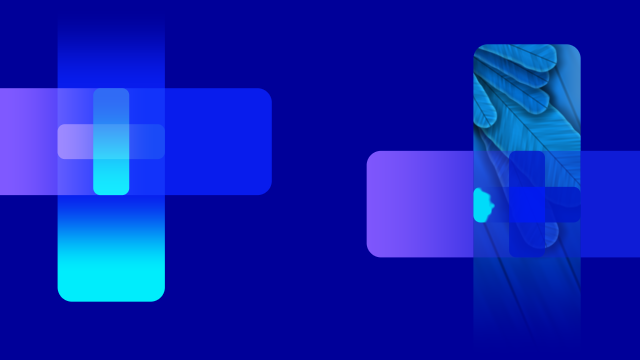
A Shadertoy shader for this background:

```glsl
// Two crosses of translucent rounded bars on deep blue, one bar filled with feathers.

float hash(vec2 p) {
    return fract(sin(dot(p, vec2(127.1, 311.7))) * 43758.5453);
}

float noise(vec2 p) {
    vec2 i = floor(p), f = fract(p);
    f = f * f * (3.0 - 2.0 * f);
    return mix(mix(hash(i), hash(i + vec2(1, 0)), f.x),
               mix(hash(i + vec2(0, 1)), hash(i + vec2(1, 1)), f.x), f.y);
}

// Antialiased coverage of a signed distance
float cover(float d) {
    return clamp(0.5 - d * iResolution.y, 0.0, 1.0);
}

// Rounded bar between its lower left and upper right corners
float bar(vec2 p, vec2 lo, vec2 hi, float radius) {
    vec2 q = abs(p - 0.5 * (lo + hi)) - 0.5 * (hi - lo) + radius;
    return cover(length(max(q, 0.0)) + min(max(q.x, q.y), 0.0) - radius);
}

// One feather: soft shadow, body with slanted barbs, pale rim and quill
void feather(inout vec3 col, vec2 p, vec2 root, vec2 tip, float width, vec3 tint) {
    vec2 axis = normalize(tip - root), r = p - root;
    float along = dot(r, axis);
    float across = dot(r, vec2(-axis.y, axis.x));
    float d = length(vec2(along - clamp(along, 0.0, length(tip - root)), across)) - width;
    d += 0.006 * (noise(p * 45.0) - 0.5);
    col *= 1.0 - 0.4 * (1.0 - smoothstep(0.0, 0.035, d));
    float barbs = noise(vec2((along - 0.8 * abs(across)) * 150.0, across * 25.0));
    vec3 body = tint * (0.82 + 0.3 * barbs);
    body *= 1.0 - 0.25 * smoothstep(0.0, 1.5, -across / width);
    body += vec3(0.12, 0.16, 0.08) * smoothstep(-0.012, 0.0, d);
    body *= 1.0 - 0.3 * (1.0 - smoothstep(0.0, 0.004, abs(across)));
    col = mix(col, body, smoothstep(0.003, -0.003, d) * 0.9);
}

vec3 plumage(vec2 p) {
    vec3 col = mix(vec3(0.0, 0.2, 0.66), vec3(0.06, 0.46, 0.83), smoothstep(0.2, 0.75, p.y));
    col *= 0.9 + 0.2 * noise(vec2(p.x * 60.0 + p.y * 28.0, p.y * 9.0));
    // Long dark seams between the lower feathers
    float seam = abs(fract((p.x + 0.42 * p.y - 1.41) / 0.19) - 0.5);
    col *= 1.0 - 0.35 * (1.0 - smoothstep(0.0, 0.04, seam));
    // Overlapping feathers, lowest layer first
    feather(col, p, vec2(1.37, 0.68), vec2(1.50, 0.36), 0.052, vec3(0.08, 0.38, 0.88));
    feather(col, p, vec2(1.32, 0.80), vec2(1.58, 0.52), 0.095, vec3(0.04, 0.56, 0.88));
    feather(col, p, vec2(1.29, 0.86), vec2(1.49, 0.72), 0.036, vec3(0.01, 0.46, 0.87));
    feather(col, p, vec2(1.29, 0.90), vec2(1.49, 0.79), 0.037, vec3(0.01, 0.40, 0.84));
    feather(col, p, vec2(1.29, 0.93), vec2(1.505, 0.84), 0.042, vec3(0.04, 0.52, 0.88));
    feather(col, p, vec2(1.28, 0.79), vec2(1.345, 0.68), 0.035, vec3(0.05, 0.56, 0.90));
    // Pale sheen on the upper right edge
    float sheen = smoothstep(1.53, 1.62, p.x) * smoothstep(0.58, 0.75, p.y);
    return mix(col, vec3(0.36, 0.60, 0.82), 0.6 * sheen);
}

void leftCross(inout vec3 col, vec2 p) {
    // Upright bar: fades in from the top, turns cyan at the foot
    float upright = bar(p, vec2(0.160, 0.162), vec2(0.458, 1.1), 0.04);
    vec3 blue = vec3(0.03, 0.11, 0.93);
    vec3 fill = mix(blue, vec3(0.0, 0.93, 0.99), 1.0 - smoothstep(0.24, 0.48, p.y));
    col = mix(col, fill, upright * (1.0 - smoothstep(0.75, 0.98, p.y)));
    // Level bar: violet to blue
    float level = bar(p, vec2(-0.2, 0.458), vec2(0.755, 0.755), 0.04);
    fill = mix(vec3(0.50, 0.35, 1.0), blue, smoothstep(0.0, 0.42, p.x));
    col = mix(col, fill + vec3(0.04, 0.09, 0.05) * upright, level);
    // Small inner cross
    float smallLevel = bar(p, vec2(0.160, 0.558), vec2(0.458, 0.655), 0.02);
    fill = mix(vec3(0.62, 0.54, 1.0), vec3(0.10, 0.29, 0.97), smoothstep(0.15, 0.44, p.x));
    col = mix(col, fill, smallLevel);
    float smallUpright = bar(p, vec2(0.259, 0.458), vec2(0.359, 0.755), 0.02);
    fill = mix(vec3(0.08, 0.92, 1.0), vec3(0.19, 0.42, 0.96), smoothstep(0.46, 0.74, p.y));
    col = mix(col, fill + vec3(0.10, 0.06, 0.0) * smallLevel, smallUpright);
}

void rightCross(inout vec3 col, vec2 p) {
    // Feathered upright, dissolving towards the bottom
    float upright = bar(p, vec2(1.315, -0.1), vec2(1.613, 0.877), 0.04);
    col = mix(col, plumage(p), upright * smoothstep(0.0, 0.36, p.y));
    // Level bar, see-through over the feathers
    float level = bar(p, vec2(1.0185, 0.285), vec2(2.2, 0.581), 0.04);
    vec3 fill = mix(vec3(0.50, 0.34, 0.99), vec3(0.06, 0.11, 0.84), smoothstep(0.98, 1.62, p.x));
    col = mix(col, fill, level * mix(1.0, 0.4, upright));
    // Small inner cross in deep blue
    float smallUpright = bar(p, vec2(1.414, 0.285), vec2(1.514, 0.581), 0.02);
    col = mix(col, vec3(0.0, 0.09, 0.80), 0.75 * smallUpright);
    float smallLevel = bar(p, vec2(1.315, 0.382), vec2(1.613, 0.481), 0.02);
    fill = mix(vec3(0.0, 0.09, 0.78), vec3(0.0, 0.10, 0.96), smallUpright);
    col = mix(col, fill, 0.85 * smallLevel * smoothstep(1.33, 1.47, p.x));
    // Bright cyan spot at the left end
    float spot = length((p - vec2(1.315, 0.425)) * vec2(1.0, 0.95)) - 0.053;
    spot += 0.012 * (noise(p * 70.0) - 0.5);
    col = mix(col, vec3(0.0, 0.86, 0.98), smallLevel * smoothstep(0.006, -0.006, spot));
}

void mainImage(out vec4 fragColor, in vec2 fragCoord) {
    vec2 p = fragCoord / iResolution.y;
    vec3 col = vec3(0.0, 0.0, 0.6);
    leftCross(col, p);
    rightCross(col, p);
    fragColor = vec4(clamp(col, 0.0, 1.0), 1.0);
}
```
